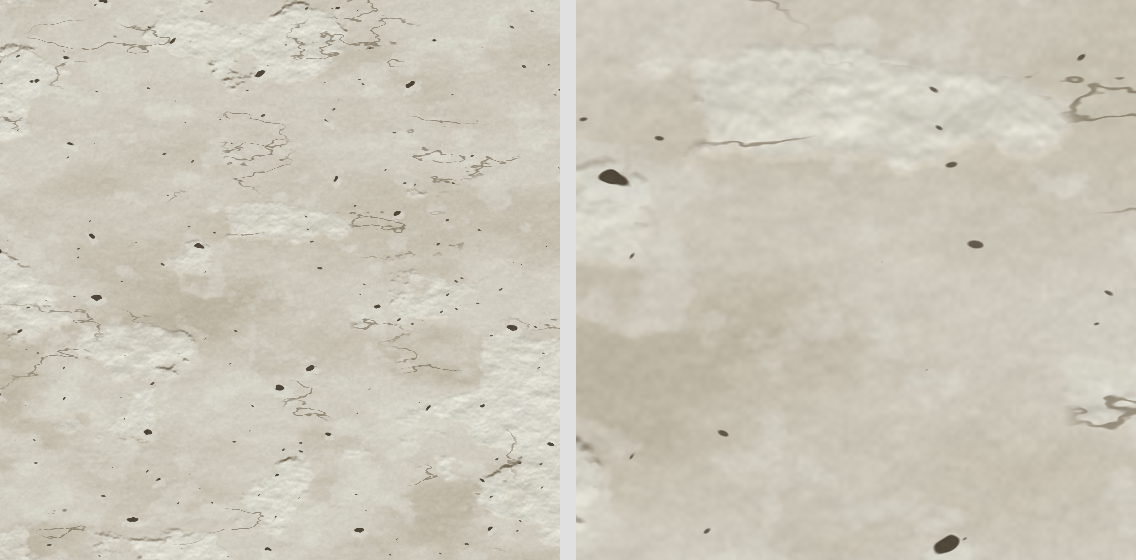
Left: the whole. Right: its middle third, enlarged.
A three.js fragment shader for this texture:

```glsl
// Weathered pale plaster wall with flaked patches, thin cracks and small dark pits.
varying vec2 vUv;

const vec3 WARM_SKIN = vec3(0.775, 0.750, 0.690);
const vec3 GREY_SKIN = vec3(0.822, 0.806, 0.756);
const vec3 PALE_CORE = vec3(0.865, 0.858, 0.822);
const vec3 STAIN = vec3(0.710, 0.675, 0.600);
const vec3 CREVICE = vec3(0.400, 0.345, 0.265);
const vec3 PIT_DARK = vec3(0.250, 0.215, 0.160);
const vec2 TO_LIGHT = vec2(-0.001, 0.004);

float hash(vec2 p) {
  vec3 q = fract(p.xyx * 0.1031);
  q += dot(q, q.yzx + 33.33);
  return fract((q.x + q.y) * q.z);
}

float noise(vec2 p) {
  vec2 cell = floor(p);
  vec2 f = fract(p);
  f = f * f * (3.0 - 2.0 * f);
  float low = mix(hash(cell), hash(cell + vec2(1.0, 0.0)), f.x);
  float high = mix(hash(cell + vec2(0.0, 1.0)), hash(cell + 1.0), f.x);
  return mix(low, high, f.y);
}

// Layered noise, normalised to 0..1
float fbm(vec2 p, int octaves) {
  float sum = 0.0;
  float total = 0.0;
  float weight = 0.5;
  for (int i = 0; i < 7; i++) {
    if (i >= octaves) break;
    sum += weight * noise(p);
    total += weight;
    weight *= 0.53;
    p = mat2(1.98, 0.25, -0.25, 1.98) * p + 17.3;
  }
  return sum / total;
}

// Smooth top coat: 1 where it survives, 0 where it has flaked away
float topCoat(vec2 p, float wear) {
  float level = mix(0.35, 0.485, wear);
  float n = fbm(p * vec2(4.0, 6.5) + 41.0, 7);
  return smoothstep(level - 0.016, level + 0.016, n);
}

float roughness(vec2 p) {
  return fbm(p * vec2(32.0, 48.0) + 5.0, 4);
}

// Broken hairlines along a noise contour
float cracks(vec2 p) {
  float contour = abs(fbm(p * vec2(5.0, 13.0) + 71.0, 6) - 0.5);
  float gate = smoothstep(0.60, 0.76, noise(p * vec2(9.0, 14.0) + 23.0));
  return (1.0 - smoothstep(0.002, 0.011, contour)) * gate;
}

// Scattered ragged holes; radius and softness are in canvas units
float pits(vec2 p, float cells, float chance, float radius, float soft) {
  vec2 home = floor(p * cells);
  float ragged = (fbm(p * 110.0, 2) - 0.5) * radius * 1.3;
  float cover = 0.0;
  for (int y = -1; y <= 1; y++) {
    for (int x = -1; x <= 1; x++) {
      vec2 cell = home + vec2(float(x), float(y));
      vec2 centre = cell + vec2(hash(cell + 3.7), hash(cell + 58.1));
      vec2 q = p - centre / cells;
      float angle = (hash(cell + 91.4) - 0.4) * 1.5;
      float c = cos(angle);
      float s = sin(angle);
      q = mat2(c, -s, s, c) * q;
      float size = radius * mix(0.35, 1.0, hash(cell + 12.6));
      float d = length(q * vec2(1.0, 2.1)) - size + ragged;
      float present = step(hash(cell + 137.2), chance);
      cover = max(cover, present * (1.0 - smoothstep(-soft, soft, d)));
    }
  }
  return cover;
}

void main() {
  vec2 p = vUv;
  float wear = 1.0 - smoothstep(0.48, 0.72, p.y + 0.25 * (noise(p * 3.0) - 0.5));

  // Mottled top coat with warm stains and chalky scuffs
  float mottle = fbm(p * vec2(3.5, 8.0), 6);
  vec3 color = mix(WARM_SKIN, GREY_SKIN, smoothstep(0.30, 0.66, mottle));
  float stain = smoothstep(0.52, 0.76, fbm(p * vec2(5.0, 9.0) + 29.0, 6));
  color = mix(color, STAIN, stain * mix(0.2, 0.6, wear));
  float scuff = smoothstep(0.56, 0.68, fbm(p * vec2(18.0, 25.0) + 63.0, 5));
  color = mix(color, PALE_CORE, 0.4 * scuff);

  // Exposed core with rough relief
  float coat = topCoat(p, wear);
  float coatAbove = topCoat(p + TO_LIGHT, wear);
  float core = 1.0 - coat;
  color = mix(color, PALE_CORE, 0.62 * core);
  float relief = roughness(p) - roughness(p + TO_LIGHT);
  color += relief * mix(0.10, 0.36, core);

  // Lit and shaded flake edges, then cracks
  float edge = coat - coatAbove;
  float deep = smoothstep(0.50, 0.74, noise(p * vec2(10.0, 15.0) + 7.0));
  color += 0.05 * max(edge, 0.0);
  color = mix(color, CREVICE, max(-edge, 0.0) * mix(0.12, 0.95, deep));
  color = mix(color, CREVICE, 0.55 * cracks(p));

  // Pits with pale chipped rims, plus tiny specks
  float rim = pits(p + vec2(-0.002, 0.007), 10.0, 0.42, 0.019, 0.004);
  color = mix(color, PALE_CORE, 0.55 * rim);
  color = mix(color, PIT_DARK, 0.9 * pits(p, 10.0, 0.42, 0.009, 0.0015));
  color = mix(color, PIT_DARK, 0.75 * pits(p, 27.0, 0.2, 0.0034, 0.0012));

  // Fine mineral grain
  float grain = noise(p * 330.0) + noise(p * 170.0 + 9.0) - 1.0;
  color += 0.022 * grain;
  gl_FragColor = vec4(color, 1.0);
}
```
